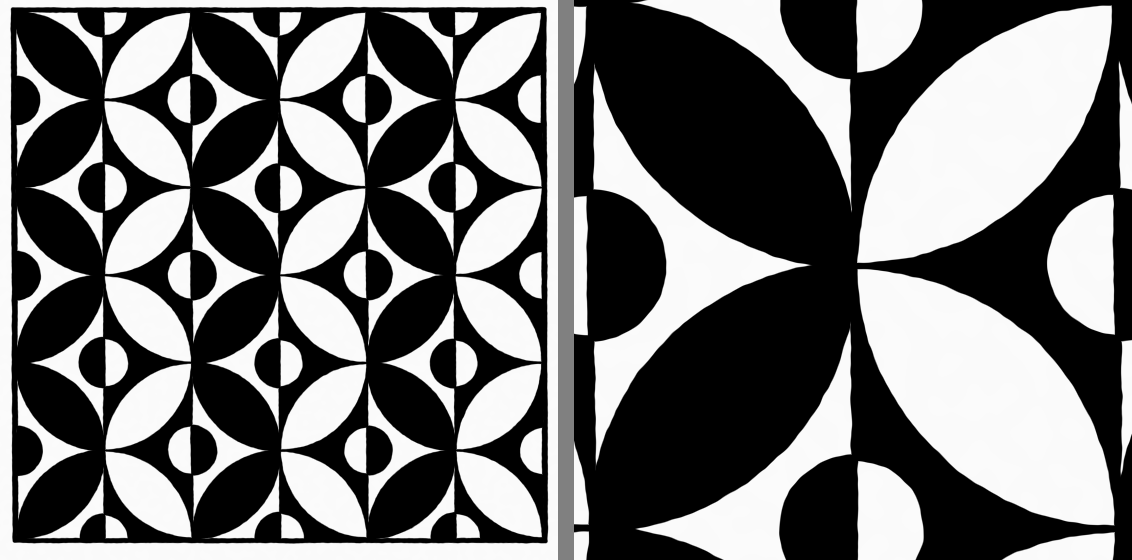
Left, the full canvas; right, a detail of the centre.
Reproduce this pattern procedurally as a WebGL 2 fragment shader.

```glsl
#version 300 es
precision highp float;

uniform vec2 u_resolution;
out vec4 fragColor;

const vec3 INK = vec3(0.0);
const vec3 PAPER = vec3(0.982);
const float CELLS = 6.0;            // cells across and down
const float PITCH = 0.1566;         // cell size, in canvas heights
const vec2 CENTER = vec2(0.0007, 0.0085);
const float FRAME_OUTER = 0.4782;   // half sizes of the border
const float FRAME_INNER = 0.4694;
const float DISC_RADIUS = 0.277;    // in cells
const float INK_SPREAD = 0.013;     // how far ink creeps into white, in cells

vec2 hash2(vec2 p) {
    vec3 h = fract(vec3(p.xyx) * vec3(0.1031, 0.1030, 0.0973));
    h += dot(h, h.yzx + 33.33);
    return fract((h.xx + h.yz) * h.zy) * 2.0 - 1.0;
}

float gradientNoise(vec2 p) {
    vec2 i = floor(p);
    vec2 f = fract(p);
    vec2 u = f * f * f * (f * (f * 6.0 - 15.0) + 10.0);
    vec2 e = vec2(0.0, 1.0);
    float a = dot(hash2(i), f);
    float b = dot(hash2(i + e.yx), f - e.yx);
    float c = dot(hash2(i + e.xy), f - e.xy);
    float d = dot(hash2(i + e.yy), f - e.yy);
    return mix(mix(a, b, u.x), mix(c, d, u.x), u.y);
}

float boxDistance(vec2 p, float halfSize, float corner) {
    vec2 d = abs(p) - halfSize + corner;
    return length(max(d, 0.0)) + min(max(d.x, d.y), 0.0) - corner;
}

// Lens where two unit circles overlap
float leafDistance(vec2 f, vec2 a, vec2 b) {
    return max(length(f - a), length(f - b)) - 1.0;
}

// Disc on a grid vertex, slightly misplaced by hand
float discDistance(vec2 q, vec2 vertex, float radius) {
    vec2 slip = hash2(vertex + 17.0);
    return length(q - vertex - 0.008 * slip) - radius - 0.006 * slip.y;
}

// Signed distance to the white areas, in cells
float whiteDistance(vec2 q) {
    vec2 cell = floor(q);
    vec2 f = q - cell;
    float flip = mod(cell.x + cell.y, 2.0);
    vec2 a = vec2(1.0 - flip, 0.0);
    vec2 b = vec2(flip, 1.0);

    float discs = min(discDistance(q, cell + a, DISC_RADIUS),
                      discDistance(q, cell + b, DISC_RADIUS));
    float motif = min(leafDistance(f, a, b), discs);

    // Even columns: black motif on white; odd columns: the reverse
    float white = mod(cell.x, 2.0) < 0.5 ? -motif : motif;
    return max(white, -min(f.x, 1.0 - f.x));
}

float coverage(float d, float blur) {
    return 1.0 - smoothstep(-blur, blur, d);
}

void main() {
    vec2 canvas = (gl_FragCoord.xy - 0.5 * u_resolution) / u_resolution.y;
    float blur = 0.8 / u_resolution.y;

    // Slight lean and hand wobble
    vec2 p = canvas - CENTER;
    p.x += 0.003 * p.y;
    vec2 wobble = vec2(gradientNoise(p * 9.0), gradientNoise(p * 9.0 + 40.0));
    float rough = gradientNoise(p * 70.0) + 0.5 * gradientNoise(p * 160.0 + 9.0);

    // Pattern
    vec2 q = (p + 0.0015 * wobble) / PITCH + 0.5 * CELLS;
    float white = (whiteDistance(q) + INK_SPREAD) * PITCH + 0.0011 * rough;

    // Border
    float inner = boxDistance(p + 0.002 * wobble, FRAME_INNER, 0.0) + 0.001 * rough;
    float outer = boxDistance(p + 0.001 * wobble, FRAME_OUTER, 0.004) + 0.001 * rough;
    white = max(white, inner);

    float ink = coverage(outer, blur) * (1.0 - coverage(white, blur));
    vec3 paper = PAPER + 0.006 * gradientNoise(canvas * 60.0);
    fragColor = vec4(mix(paper, INK, ink), 1.0);
}
```
